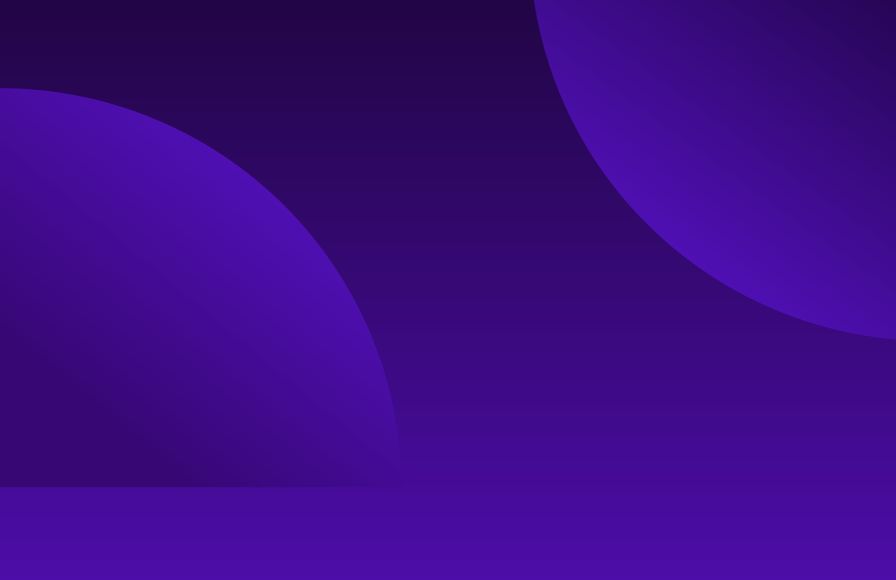
Give the GLSL for this background, as a Shadertoy shader.

```glsl
// Two large violet discs over a vertical indigo gradient: a quarter disc with a
// flat base at the left and a disc cut off by the upper right corner.
// Each disc is a distance function shaded by a slanted linear gradient.

// Lengths are in canvas heights, with the origin at the lower left.
const float ASPECT = 1.536;
const float RADIUS = 0.688;

const vec2 LEFT_CENTER = vec2(0.0, 0.16);
const vec2 LEFT_LIGHT = vec2(0.64, 0.77);
const float LEFT_SHADE_START = 0.20;

const vec2 RIGHT_CENTER = vec2(1.596, 1.10);
const vec2 RIGHT_LIGHT = vec2(-0.59, -0.81);
const float RIGHT_SHADE_START = 0.116;

const vec3 SKY_TOP = vec3(0.130, 0.020, 0.270);
const vec3 SKY_BOTTOM = vec3(0.300, 0.050, 0.660);
const vec3 LEFT_DARK = vec3(0.215, 0.028, 0.455);
const vec3 RIGHT_DARK = vec3(0.150, 0.022, 0.330);
const vec3 RIM_BRIGHT = vec3(0.310, 0.060, 0.705);

// Coverage of a shape from its signed distance, softened over one pixel.
float coverage(float signedDistance) {
    return clamp(0.5 - signedDistance * iResolution.y, 0.0, 1.0);
}

// Gradient along the light direction, from the shade to the bright rim.
vec3 discColor(vec2 offset, vec2 light, float shadeStart, vec3 dark) {
    float t = (dot(offset, light) - shadeStart) / (RADIUS - shadeStart);
    return mix(dark, RIM_BRIGHT, clamp(t, 0.0, 1.0));
}

void mainImage(out vec4 fragColor, in vec2 fragCoord) {
    vec2 p = fragCoord / iResolution.xy * vec2(ASPECT, 1.0);

    // Background
    vec3 color = mix(SKY_BOTTOM, SKY_TOP, p.y);

    // Left disc, cut by its flat base
    vec2 left = p - LEFT_CENTER;
    float leftShape = max(length(left) - RADIUS, -left.y);
    vec3 leftColor = discColor(left, LEFT_LIGHT, LEFT_SHADE_START, LEFT_DARK);
    color = mix(color, leftColor, coverage(leftShape));

    // Right disc
    vec2 right = p - RIGHT_CENTER;
    float rightShape = length(right) - RADIUS;
    vec3 rightColor = discColor(right, RIGHT_LIGHT, RIGHT_SHADE_START, RIGHT_DARK);
    color = mix(color, rightColor, coverage(rightShape));

    fragColor = vec4(color, 1.0);
}
```
